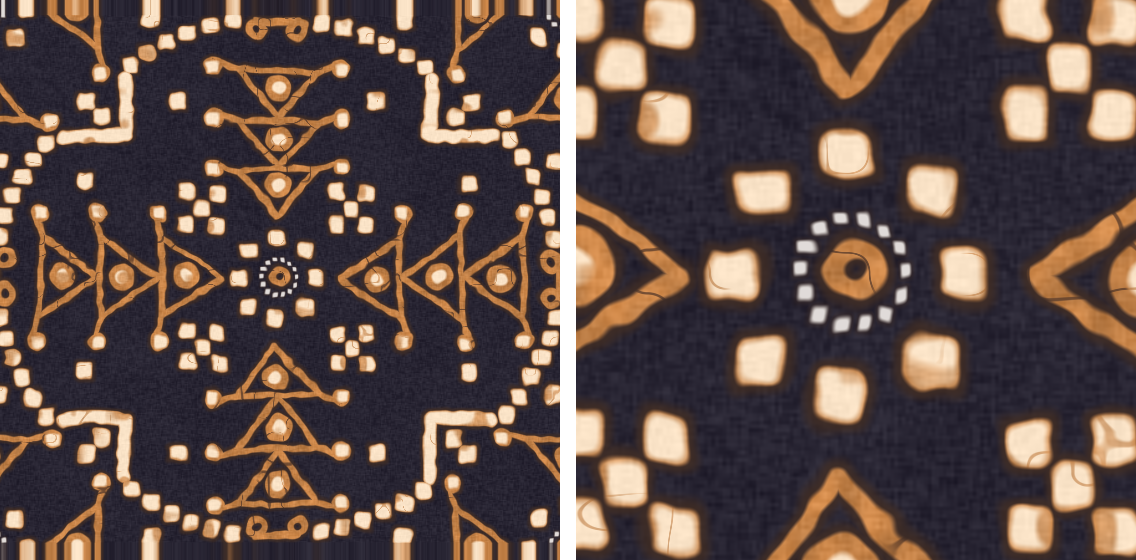
Left: the whole. Right: its middle third, enlarged.
A Shadertoy shader for this pattern:

```glsl
// Batik cloth: a dotted four-lobed medallion with triangle arms, rosettes and corner neighbours.

float hash(vec2 p) {
    p = fract(p * vec2(0.1731, 0.2317));
    p += dot(p, p.yx + 23.4);
    return fract(p.x * p.y * 37.7);
}

float noise(vec2 p) {
    vec2 i = floor(p), f = fract(p);
    f = f * f * (3.0 - 2.0 * f);
    return mix(mix(hash(i), hash(i + vec2(1, 0)), f.x),
               mix(hash(i + vec2(0, 1)), hash(i + 1.0), f.x), f.y);
}

float segment(vec2 p, vec2 a, vec2 b, float halfWidth) {
    vec2 pa = p - a, ba = b - a;
    return length(pa - ba * clamp(dot(pa, ba) / dot(ba, ba), 0.0, 1.0)) - halfWidth;
}

// Squarish wax dab
float dab(vec2 p, vec2 centre, float radius) {
    vec2 q = p - centre;
    q *= q;
    return sqrt(sqrt(dot(q, q))) - radius;
}

float dabRing(vec2 p, float count, float radius, float size) {
    float stepAngle = 6.28318 / count;
    float a = round(atan(p.y, p.x) / stepAngle) * stepAngle;
    return dab(p, radius * vec2(cos(a), sin(a)), size);
}

// Layer distances: x = ochre lines, y = cream dabs, z = white beads
vec3 rosette(vec2 p) {
    return vec3(abs(length(p) - 1.3) - 0.6, dabRing(p, 8.0, 7.2, 1.55), dabRing(p, 14.0, 3.2, 0.4));
}

// Stack of horned triangles along +y, each with an eye
vec3 arm(vec2 p, float start, float pitch, int count) {
    vec3 d = vec3(1e3);
    p.x = abs(p.x);
    for (int i = 0; i < count; i++) {
        float apex = start + float(i) * pitch;
        float base = apex + pitch - 0.4;
        vec2 corner = vec2(7.2, base);
        vec2 eye = vec2(0.0, mix(apex, base, 0.62));
        vec2 curl = vec2(11.5, base + 0.5);
        d.x = min(d.x, segment(p, vec2(0, apex), corner, 0.55));
        d.x = min(d.x, segment(p, vec2(0, base), corner, 0.55));
        d.x = min(d.x, segment(p, corner, curl + vec2(0.2, 0.9), 0.55));
        d.x = min(d.x, min(length(p - eye) - 2.4, length(p - curl) - 1.65));
        d.y = min(d.y, min(length(p - eye) - 1.4, dab(p, curl + vec2(0.2, -0.2), 1.25)));
    }
    return d;
}

// Dotted arc closing one lobe, with a twin scroll at its crown
vec3 lobe(vec2 p, float centre, float radius, float spacing, vec2 scroll) {
    vec3 d = vec3(1e3);
    p.x = abs(p.x);
    for (int i = 0; i < 6; i++) {
        float a = 0.19 + float(i) * spacing;
        d.y = min(d.y, dab(p, vec2(0, centre) + radius * vec2(sin(a), cos(a)), 1.5));
    }
    d.x = abs(length(p - scroll) - 1.4) - 0.65;
    d.x = min(d.x, segment(p, vec2(0, scroll.y + 1.6), scroll + vec2(0, 1.6), 0.75));
    return d;
}

// Parts that mirror into all four quadrants
float quadrantDabs(vec2 q) {
    vec2 cluster = abs(q - vec2(13.4, 12.5));
    float d = min(dab(cluster, vec2(0), 1.45), dab(cluster, vec2(2.75), 1.5));
    d = min(d, min(dab(q, vec2(17.9, 31.3), 1.55), dab(q, vec2(33.9, 16.9), 1.55)));
    d = min(d, min(dab(q, vec2(31.7, 28.9), 1.6), dab(q, vec2(34.3, 31.6), 1.6)));
    d = min(d, min(dab(q, vec2(22.5, 46.2), 1.6), dab(q, vec2(49.5, 21.0), 1.5)));
    // Angle bracket
    d = min(d, segment(q, vec2(27.3, 25.3), vec2(27.3, 35.4), 1.3));
    return min(d, segment(q, vec2(27.3, 25.3), vec2(38.1, 25.3), 1.3));
}

void mainImage(out vec4 fragColor, in vec2 fragCoord) {
    // Canvas is 100 units tall; edge rows are stretched outward as bands
    vec2 cloth = fragCoord / iResolution.y * 100.0 - vec2(49.5, 50.4);
    cloth.y = clamp(cloth.y, -47.4, 47.0);

    // Hand-drawn wobble
    vec2 p = cloth;
    p += 1.1 * (vec2(noise(cloth * 0.12), noise(cloth * 0.12 + 41.0)) - 0.5);
    p += 0.5 * (vec2(noise(cloth * 0.7 + 9.0), noise(cloth * 0.7 + 77.0)) - 0.5);
    vec2 q = abs(p);

    // Central medallion
    vec3 d = rosette(p);
    d = min(d, arm(q, p.y > 0.0 ? 10.9 : 11.8, p.y > 0.0 ? 8.8 : 9.6, 3));
    d = min(d, arm(q.yx, p.x > 0.0 ? 11.7 : 10.2, 10.85, 3));
    d = min(d, lobe(q, 3.4, 43.0, 0.092, vec2(3.8, 44.4)));
    d = min(d, lobe(q.yx, 13.0, 37.2, 0.105, vec2(3.2, 48.7)));
    d.y = min(d.y, quadrantDabs(q));

    // Half-drop neighbours at the corners
    vec2 s = q - vec2(51.8, 48.2);
    d = min(d, rosette(s));
    d = min(d, min(arm(abs(s), 10.5, 9.4, 1), arm(abs(s).yx, 10.5, 9.6, 1)));

    // Indigo ground with weave and brown dye bleed
    float soft = max(100.0 / iResolution.y, 0.16);
    float weave = noise(cloth * vec2(1.6, 4.5)) + noise(cloth * vec2(4.5, 1.6) + 31.0) - 1.0;
    float nearest = min(d.x, min(d.y, d.z + 0.4));
    vec3 col = vec3(0.155, 0.142, 0.197) + 0.05 * weave + 0.02 * (noise(cloth * 0.15) - 0.5);
    col = mix(col, vec3(0.26, 0.18, 0.14), 0.8 * smoothstep(0.9, 0.1, nearest));

    // Ochre, stained cream and wax cracks
    float crack = smoothstep(0.035, 0.01, abs(noise(cloth * 0.42 + 5.0) - 0.5))
                * smoothstep(0.5, 0.65, noise(cloth * 0.2 + 60.0));
    vec3 ochre = vec3(0.77, 0.51, 0.28) * (0.9 + 0.2 * noise(cloth * 0.8)) + 0.06 * weave;
    float stain = smoothstep(0.7, 0.88, noise(cloth * 0.33 + 17.0));
    vec3 cream = mix(vec3(0.98, 0.89, 0.78) + 0.03 * weave, ochre, max(0.75 * stain, 0.6 * crack));
    cream = mix(ochre, cream, smoothstep(-0.1, 0.5, -d.y));
    vec3 line = mix(ochre, vec3(0.33, 0.22, 0.16), 0.75 * crack);

    col = mix(col, line, smoothstep(soft, -soft, d.x));
    col = mix(col, cream, smoothstep(soft, -soft, d.y));
    col = mix(col, vec3(0.88, 0.86, 0.85), smoothstep(soft, -soft, d.z));
    fragColor = vec4(col, 1.0);
}
```
